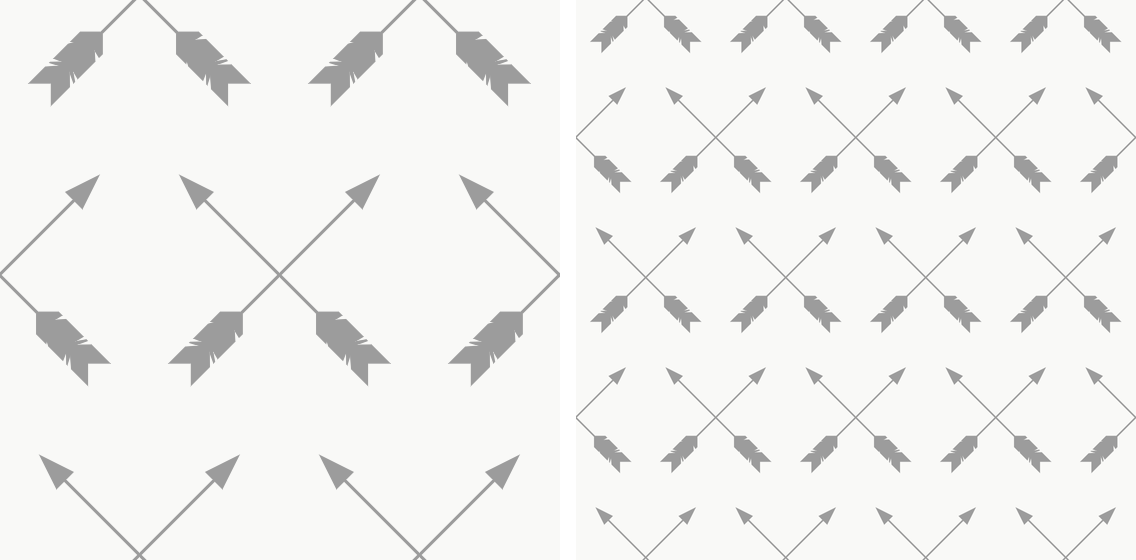
Left, the tile; right, the same tile 2 across and 2 down.
Give the GLSL for this pattern, as a WebGL 1 fragment shader.

```glsl
precision highp float;
// Staggered rows of crossed grey arrows with notched feathers on an off-white ground.

uniform vec2 u_resolution;

// Lengths are in 768ths of the canvas. An arrow lies along +x, centred on its crossing.

// Wedge that widens from apex through mouth; negative inside.
float notch(vec2 p, vec2 apex, vec2 mouth, float spread) {
    vec2 along = normalize(mouth - apex);
    vec2 q = p - apex;
    float side = abs(q.x * along.y - q.y * along.x);
    return (side - spread * dot(q, along)) / sqrt(1.0 + spread * spread);
}

float feather(vec2 p) {
    float chevron = abs(p.x + abs(p.y) + 121.5) - 50.5;
    float d = max(abs(p.y) - 22.0, chevron * 0.7071);

    // Slits on the right side
    float cut = notch(p, vec2(-98.0, -11.5), vec2(-104.0, -23.0), 0.25);
    cut = min(cut, notch(p, vec2(-139.0, -11.0), vec2(-144.0, -22.0), 0.18));
    cut = min(cut, notch(p, vec2(-144.0, -9.0), vec2(-153.0, -22.0), 0.17));

    // Slits on the left side
    cut = min(cut, notch(p, vec2(-141.0, 12.0), vec2(-148.0, 22.0), 0.20));
    cut = min(cut, notch(p, vec2(-148.0, 11.0), vec2(-156.0, 21.0), 0.19));
    cut = min(cut, notch(p, vec2(-111.0, 19.0), vec2(-114.0, 22.0), 0.30));
    return max(d, -cut);
}

float arrow(vec2 p) {
    float shaft = max(abs(p.y) - 2.1, abs(p.x - 37.0) - 112.0);
    float head = max(144.0 - p.x, dot(vec2(p.x - 195.0, abs(p.y)), vec2(0.316, 0.949)));
    return min(min(shaft, head), feather(p));
}

void main() {
    // Two columns and two rows, every second row moved by half a cell
    vec2 grid = gl_FragCoord.xy / u_resolution * 2.0 + vec2(0.002, 0.482);
    grid.x += 0.5 * mod(floor(grid.y), 2.0);
    vec2 p = (fract(grid) - 0.5) * 384.0;

    // Diagonal axes: the second arrow is the first turned by a quarter
    vec2 diagonal = vec2(p.x + p.y, p.y - p.x) * 0.70711;
    float d = min(arrow(diagonal), arrow(vec2(diagonal.y, -diagonal.x)));

    float pixel = 768.0 / min(u_resolution.x, u_resolution.y);
    float ink = 1.0 - smoothstep(-0.65 * pixel, 0.65 * pixel, d);
    gl_FragColor = vec4(mix(vec3(0.978, 0.978, 0.970), vec3(0.610), ink), 1.0);
}
```
